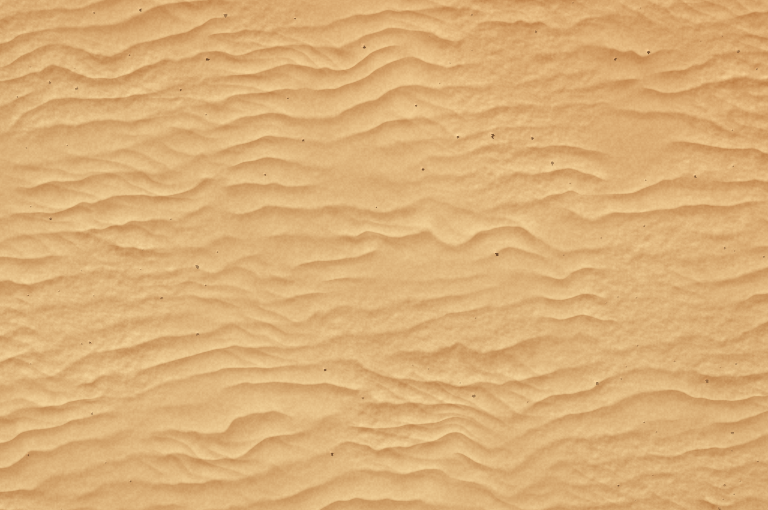
Reproduce this texture procedurally as a Shadertoy shader.

```glsl
// Wind-rippled desert sand seen from above, with forking crests and scattered grit.

const float TAU = 6.2831853;

// Two random values per lattice point, without sine
vec2 hash2(vec2 p) {
    vec3 h = fract(p.xyx * vec3(0.1031, 0.1030, 0.0973));
    h += dot(h, h.yzx + 33.33);
    return fract((h.xx + h.yz) * h.zy);
}

float noise(vec2 p) {
    vec2 i = floor(p), f = fract(p);
    f = f * f * (3.0 - 2.0 * f);
    return mix(mix(hash2(i).x, hash2(i + vec2(1, 0)).x, f.x),
               mix(hash2(i + vec2(0, 1)).x, hash2(i + vec2(1, 1)).x, f.x), f.y);
}

float fbm(vec2 p) {
    float sum = 0.0, amp = 0.5;
    for (int i = 0; i < 4; i++) {
        sum += amp * noise(p);
        p = mat2(1.6, 1.2, -1.2, 1.6) * p + 7.3;
        amp *= 0.5;
    }
    return sum;
}

// Sum of local waves: the angle is the ripple phase, the length its strength
vec2 rippleWave(vec2 p, float disorder) {
    vec2 cells = vec2(6.2, 11.0);
    vec2 home = floor(p * cells);
    float carrier = TAU * 20.5 * (p.y - 0.17 * p.x + 0.045 * p.x * p.x);
    vec2 sum = vec2(0);
    for (int y = -2; y <= 2; y++)
    for (int x = -2; x <= 2; x++) {
        vec2 id = home + vec2(x, y) + 40.0;
        vec2 center = id - 40.0 + hash2(id);
        vec2 away = p * cells - center;
        vec2 tilt = (hash2(id + 91.0) - 0.5) * vec2(8.0, 6.0);
        float shift = (hash2(id + 173.0).x - 0.5) * 2.0 * disorder;
        float angle = carrier + shift + TAU * dot(tilt, away / cells);
        sum += exp(-1.7 * dot(away, away)) * vec2(cos(angle), sin(angle));
    }
    return sum;
}

// Slope darkens up to the crest, then breaks to a bright lip
float rippleTone(vec2 wave, float edge) {
    float rise = fract(atan(wave.y, wave.x) / TAU);
    float slope = 0.4 * smoothstep(0.05, 0.75, rise) + 0.6 * smoothstep(0.45, 1.0 - edge, rise);
    float shade = slope * (1.0 - smoothstep(1.0 - edge, 1.0, rise));
    float lip = exp(-7.0 * rise) * smoothstep(-0.02, 0.05, rise);
    return smoothstep(0.05, 0.7, length(wave)) * (0.34 - shade + 0.28 * lip);
}

// Sparse pebbles: x is dark cover, y is the pale rim above it
vec2 grit(vec2 p, float scale, float chance, float pixel) {
    vec2 id = floor(p * scale) + 11.0;
    vec2 pick = hash2(id + 57.0);
    vec2 offset = (fract(p * scale) - 0.2 - 0.6 * hash2(id)) / scale;
    float radius = mix(0.0011, 0.0032, pick.y * pick.y * pick.y);
    offset += radius * 1.3 * (vec2(noise(p * 350.0), noise(p * 350.0 + 9.0)) - 0.5);
    float present = step(pick.x, chance);
    float dark = 1.0 - smoothstep(radius - pixel, radius + pixel, length(offset));
    float rim = 1.0 - smoothstep(0.0, radius * 2.2, length(offset - radius * vec2(-1.0, 1.5)));
    return present * vec2(dark * mix(0.45, 0.85, pick.y), rim);
}

void mainImage(out vec4 fragColor, in vec2 fragCoord) {
    float pixel = 1.0 / iResolution.y;
    vec2 p = fragCoord * pixel;

    // Scalloped, meandering crests
    vec2 bent = p;
    bent.y += 0.034 * (noise(p * vec2(9.0, 8.0) + 3.0) - 0.5);
    bent.y += 0.019 * (noise(p * vec2(19.0, 17.0) + 31.0) - 0.5);
    bent.y += 0.006 * (noise(p * vec2(50.0, 40.0)) - 0.5);

    // Crests sharpen and fade along their length; small ripples lie between
    float disorder = mix(1.8, 2.8, smoothstep(0.2, 1.1, p.x));
    float fade = smoothstep(0.2, 0.75, noise(p * vec2(8.0, 13.0) + 17.0));
    float edge = max(mix(0.2, 0.07, fade), 24.0 * pixel);
    float tone = 0.60 + mix(0.36, 0.85, fade) * rippleTone(rippleWave(bent, disorder), edge);
    float minor = smoothstep(0.4, 0.8, noise(p * vec2(6.0, 9.0) + 71.0));
    tone += 0.38 * minor * rippleTone(rippleWave(bent * 1.5 + 4.0, 2.8), 0.15);

    // Trampled patches and fine grains
    float patches = smoothstep(0.40, 0.62, fbm(p * vec2(4.0, 6.0) + 5.0) + 0.08 * p.x);
    vec2 light = vec2(0.003, -0.005);
    vec2 rough = vec2(60.0, 80.0);
    float bumps = fbm(p * rough) - fbm((p + light) * rough);
    tone += bumps * mix(0.28, 0.95, patches);
    tone += 0.22 * (noise(p * 340.0) - 0.5) + 0.13 * (noise(p * 170.0 + 4.0) - 0.5);

    // Broad unevenness and dim corners, strongest at the upper right
    vec2 view = fragCoord / iResolution.xy;
    tone += 0.30 * (fbm(p * 3.5 + 23.0) - 0.47);
    tone += 0.05 - 0.26 * smoothstep(0.35, 0.8, length(view - vec2(0.43, 0.45)));
    float warmth = smoothstep(0.7, 1.35, view.x * 0.5 + view.y);

    vec3 sand = mix(vec3(0.79, 0.59, 0.37), vec3(0.91, 0.765, 0.545), clamp(tone, -0.5, 1.3));
    sand -= warmth * vec3(0.0, 0.02, 0.025);

    // Pebbles and crumbs
    vec2 stones = grit(p, 13.0, 0.16, pixel * 0.7);
    vec2 crumbs = grit(p + 2.7, 31.0, 0.08 * patches, pixel * 0.7);
    sand += 0.07 * stones.y + 0.04 * crumbs.y;
    sand = mix(sand, vec3(0.38, 0.24, 0.13), max(stones.x, crumbs.x * 0.6));

    fragColor = vec4(sand, 1.0);
}
```
